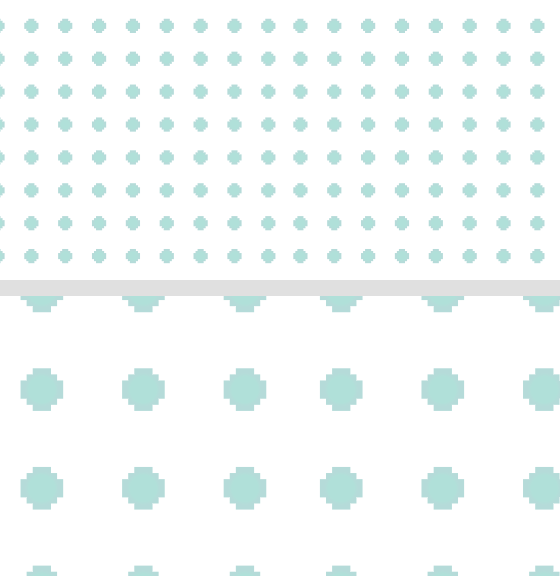
Top, the full canvas; bottom, a detail of the centre.
Write a WebGL 1 fragment shader that draws this pattern.

```glsl
precision highp float;
// Grid of stepped, pixel-style mint dots on white, with a narrower gap at the middle seam.
uniform vec2 u_resolution;

// Lengths are in canvas heights.
#define PITCH vec2(0.1209, 0.11746)
#define LEFT_ANCHOR 0.9583
#define RIGHT_ANCHOR 1.0729
#define FIRST_ROW 0.0854
#define ROWS 8.0
#define CELL 0.00725
#define CORE_COLOR vec3(0.69, 0.88, 0.85)
#define RIM_COLOR vec3(0.71, 0.86, 0.85)
#define PAPER_COLOR vec3(1.0)

// Antialiased coverage of a centred box.
float boxCoverage(vec2 p, vec2 halfSize, float pixel) {
  vec2 c = clamp((halfSize - abs(p)) / pixel + 0.5, 0.0, 1.0);
  return c.x * c.y;
}

// Stepped disc seven cells wide: rows of 3, 5, 7, 7, 7, 5 and 3 cells.
float steppedDot(vec2 p, float pixel) {
  float coverage = 0.0;
  for (int i = 0; i < 3; i++) {
    float inset = float(i);
    vec2 halfSize = CELL * vec2(3.5 - inset, 1.5 + inset);
    coverage = max(coverage, boxCoverage(p, halfSize, pixel));
  }
  return coverage;
}

// Offset from the nearest dot centre; each half has its own column anchor.
vec2 dotOffset(vec2 p) {
  float seam = 0.5 * (LEFT_ANCHOR + RIGHT_ANCHOR);
  float anchor = p.x < seam ? LEFT_ANCHOR : RIGHT_ANCHOR;
  vec2 q = p - vec2(anchor, FIRST_ROW);
  vec2 index = floor(q / PITCH + 0.5);
  index.y = clamp(index.y, 0.0, ROWS - 1.0);
  return q - index * PITCH;
}

void main() {
  float pixel = 1.0 / u_resolution.y;
  vec2 offset = dotOffset(gl_FragCoord.xy * pixel);

  // The tint turns slightly greyer toward the rim.
  float rim = smoothstep(2.0, 2.8, length(offset) / CELL);
  vec3 dotColor = mix(CORE_COLOR, RIM_COLOR, rim);

  gl_FragColor = vec4(mix(PAPER_COLOR, dotColor, steppedDot(offset, pixel)), 1.0);
}
```
